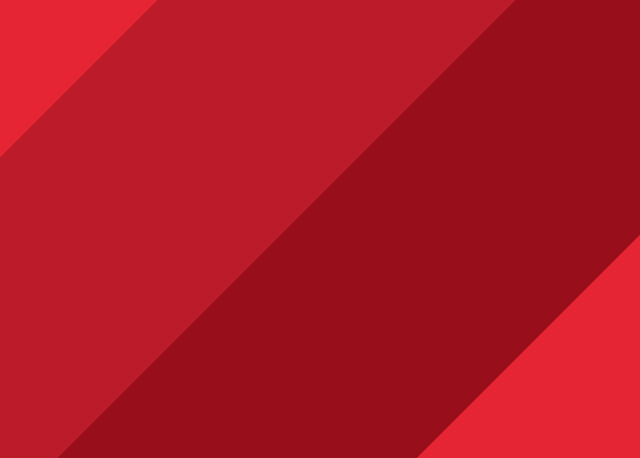
A Shadertoy shader for this background:

```glsl
#define BRIGHT_RED vec3(0.898, 0.141, 0.204)
#define MID_RED    vec3(0.737, 0.110, 0.161)
#define DARK_RED   vec3(0.596, 0.059, 0.106)
#define UPPER_EDGE  -0.656
#define MIDDLE_EDGE  0.1256
#define LOWER_EDGE   0.910

// Smooth step across a 45 degree edge, about one pixel wide
float pastEdge(float diagonal, float edge) {
    float halfWidth = 0.75 / iResolution.y;
    return smoothstep(-halfWidth, halfWidth, diagonal - edge);
}

void mainImage(out vec4 fragColor, in vec2 fragCoord) {
    // Position in canvas heights; the diagonal grows toward the lower right
    vec2 position = fragCoord / iResolution.y;
    float diagonal = position.x - position.y;

    // Bands from the upper left corner to the lower right
    vec3 color = BRIGHT_RED;
    color = mix(color, MID_RED, pastEdge(diagonal, UPPER_EDGE));
    color = mix(color, DARK_RED, pastEdge(diagonal, MIDDLE_EDGE));
    color = mix(color, BRIGHT_RED, pastEdge(diagonal, LOWER_EDGE));

    fragColor = vec4(color, 1.0);
}
```
